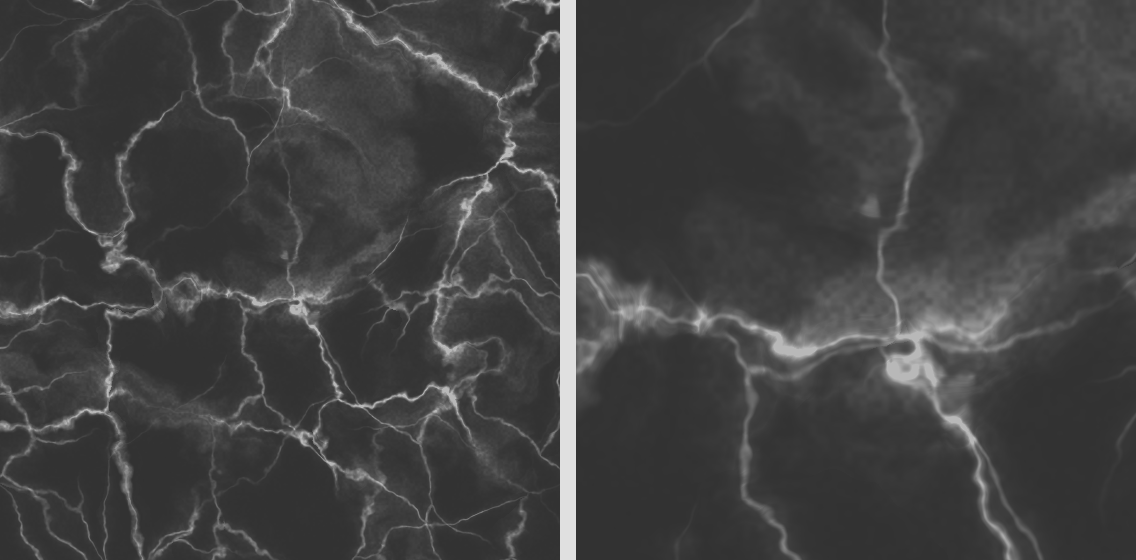
Left, the full canvas; right, a detail of the centre.
Write a WebGL 2 fragment shader that draws this texture.

```glsl
#version 300 es
precision highp float;
// Dark charcoal marble with branching pale veins, lacy filaments and soft haze.

uniform vec2 u_resolution;
out vec4 fragColor;

const float BASE_GREY = 0.196;
const float MAX_GREY = 0.72;

vec2 hash22(vec2 p) {
    vec3 q = fract(p.xyx * vec3(0.1031, 0.1030, 0.0973));
    q += dot(q, q.yzx + 33.33);
    return fract((q.xx + q.yz) * q.zy);
}

float valueNoise(vec2 p) {
    vec2 cell = floor(p);
    vec2 f = fract(p);
    f = f * f * f * (f * (f * 6.0 - 15.0) + 10.0);
    float low = mix(hash22(cell).x, hash22(cell + vec2(1, 0)).x, f.x);
    float high = mix(hash22(cell + vec2(0, 1)).x, hash22(cell + vec2(1, 1)).x, f.x);
    return mix(low, high, f.y);
}

mat2 rotation(float angle) {
    float c = cos(angle), s = sin(angle);
    return mat2(c, s, -s, c);
}

float fbm(vec2 p) {
    float sum = 0.0, amplitude = 0.5;
    mat2 turn = 2.03 * rotation(0.6);
    for (int i = 0; i < 6; i++) {
        sum += amplitude * valueNoise(p);
        p = turn * p + 7.3;
        amplitude *= 0.5;
    }
    return sum;
}

// Thin bright crests where the noise crosses its middle value.
float ridge(vec2 p, float sharpness) {
    return pow(1.0 - min(1.0, abs(fbm(p) - 0.5) * 3.0), sharpness);
}

// Distance to the border between the two nearest scattered cell centres.
float crackDistance(vec2 p, float scale) {
    p *= scale;
    vec2 cell = floor(p);
    vec2 nearest = vec2(9.0), second = vec2(9.0);
    for (int y = -1; y <= 1; y++) {
        for (int x = -1; x <= 1; x++) {
            vec2 id = cell + vec2(x, y);
            vec2 offset = id + 0.06 + 0.88 * hash22(id) - p;
            float d = dot(offset, offset);
            if (d < dot(nearest, nearest)) {
                second = nearest;
                nearest = offset;
            } else if (d < dot(second, second)) {
                second = offset;
            }
        }
    }
    vec2 across = second - nearest;
    return dot(0.5 * (nearest + second), across) / (length(across) * scale);
}

float softLine(float d, float width, float pixel) {
    return 1.0 - smoothstep(0.0, width + pixel, d);
}

// Smooth mask that lets a layer come and go over the slab.
float presence(vec2 p, float lower, float upper) {
    return smoothstep(lower, upper, valueNoise(p));
}

void main() {
    float pixel = 1.0 / u_resolution.y;
    vec2 uv = gl_FragCoord.xy * pixel;
    vec2 warp = vec2(fbm(uv * 3.5 + 1.7), fbm(uv * 3.5 + 19.2)) - 0.5;
    vec2 p = uv + 0.34 * warp;

    // Cloudy mineral haze
    float cloud = fbm(uv * 3.6 + 2.0 * warp + 31.0);
    float wisps = ridge(uv * 5.0 + 2.5 * warp + 60.0, 5.0);
    float haze = smoothstep(0.49, 0.78, cloud);
    float ink = haze * (0.07 + 0.10 * wisps);

    // Main veins: crumbly body, bright core and dusty halo
    float mainDist = crackDistance(p + 4.3, 3.1);
    float mainMask = presence(uv * 3.2 + 14.0, 0.22, 0.62);
    float swell = valueNoise(uv * 6.0 + 50.0);
    float lace = ridge(uv * 24.0 + 9.0 * warp, 2.0);
    float body = softLine(mainDist, mix(0.006, 0.024, swell * swell), pixel);
    float core = softLine(mainDist, 0.0025, pixel);
    float halo = exp(-mainDist / 0.026) * smoothstep(0.36, 0.7, cloud);
    ink += mainMask * (body * (0.08 + 0.28 * lace) + 0.13 * core);
    ink += (0.3 + 0.7 * mainMask) * halo * (0.08 + 0.2 * lace);

    // Thin secondary cracks, drawn out along two diagonals
    for (int i = 0; i < 3; i++) {
        float layer = float(i);
        vec2 q = rotation(0.55 - 1.15 * layer) * (uv + 0.24 * warp);
        q *= vec2(1.0, 0.55);
        float d = crackDistance(q + 11.0 + 5.7 * layer, 4.2 + 1.3 * layer);
        float mask = presence(uv * 4.0 + 23.0 * layer + 70.0, 0.42, 0.85);
        float line = softLine(d, 0.0022, pixel) + 0.35 * exp(-d / 0.007);
        ink += mask * line * (0.09 + 0.13 * lace);
    }

    // Fine mineral grain, strongest on pale areas
    float grain = valueNoise(uv * 230.0) - 0.5;
    ink *= 1.0 + 0.45 * grain;
    float grey = min(BASE_GREY + ink + 0.004 * grain, MAX_GREY);
    fragColor = vec4(vec3(grey), 1.0);
}
```
